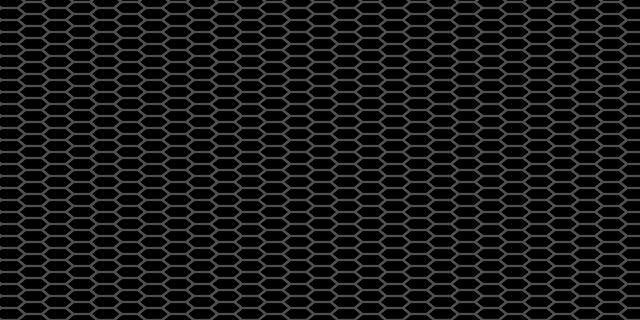
Reproduce this pattern procedurally as a WebGL 1 fragment shader.

```glsl
precision mediump float;
// A dark mesh of flattened hexagons: thin grey wire around black holes.
// Two interleaved rectangular lattices of hexagon centres form the honeycomb;
// the wire is drawn where the distance to the nearest cell edge is small.

uniform vec2 u_resolution;

// Lengths are fractions of the canvas height.
const float COLUMN_PITCH = 0.0752;  // between neighbouring columns of cells
const float ROW_PITCH    = 0.0375;  // height of one cell
const float SLANT_SHARE  = 0.31;    // horizontal run of a slanted side / column pitch
const float WIRE_WIDTH   = 0.0080;
const float EDGE_PIXELS  = 0.8;     // width of the smoothed edge
const vec2  MESH_ORIGIN  = vec2(0.0297, 0.0);  // middle of one level wire
const vec3  WIRE_COLOR   = vec3(0.31);
const vec3  HOLE_COLOR   = vec3(0.0);

// Offset from the nearest centre of a rectangular lattice.
vec2 repeatCentered(vec2 p, vec2 period) {
  return (fract(p / period + 0.5) - 0.5) * period;
}

// Signed distance to the sides of a flattened hexagon, negative inside.
float hexagonDistance(vec2 p) {
  float slantRun = COLUMN_PITCH * SLANT_SHARE;
  float halfHeight = 0.5 * ROW_PITCH;
  float tip = 0.5 * (COLUMN_PITCH + slantRun);
  vec2 slantNormal = normalize(vec2(halfHeight, slantRun));
  vec2 q = abs(p);
  return max(q.y - halfHeight, dot(q - vec2(tip, 0.0), slantNormal));
}

// Distance from a point to the closest wire centre line.
float wireDistance(vec2 p) {
  vec2 period = vec2(2.0 * COLUMN_PITCH, ROW_PITCH);
  vec2 evenCell = repeatCentered(p - vec2(0.0, 0.5 * ROW_PITCH), period);
  vec2 oddCell = repeatCentered(p - vec2(COLUMN_PITCH, 0.0), period);
  return abs(min(hexagonDistance(evenCell), hexagonDistance(oddCell)));
}

void main() {
  vec2 p = gl_FragCoord.xy / u_resolution.y - MESH_ORIGIN;
  float halfEdge = 0.5 * EDGE_PIXELS / u_resolution.y;
  float edge = wireDistance(p) - 0.5 * WIRE_WIDTH;
  float wire = 1.0 - smoothstep(-halfEdge, halfEdge, edge);
  gl_FragColor = vec4(mix(HOLE_COLOR, WIRE_COLOR, wire), 1.0);
}
```
